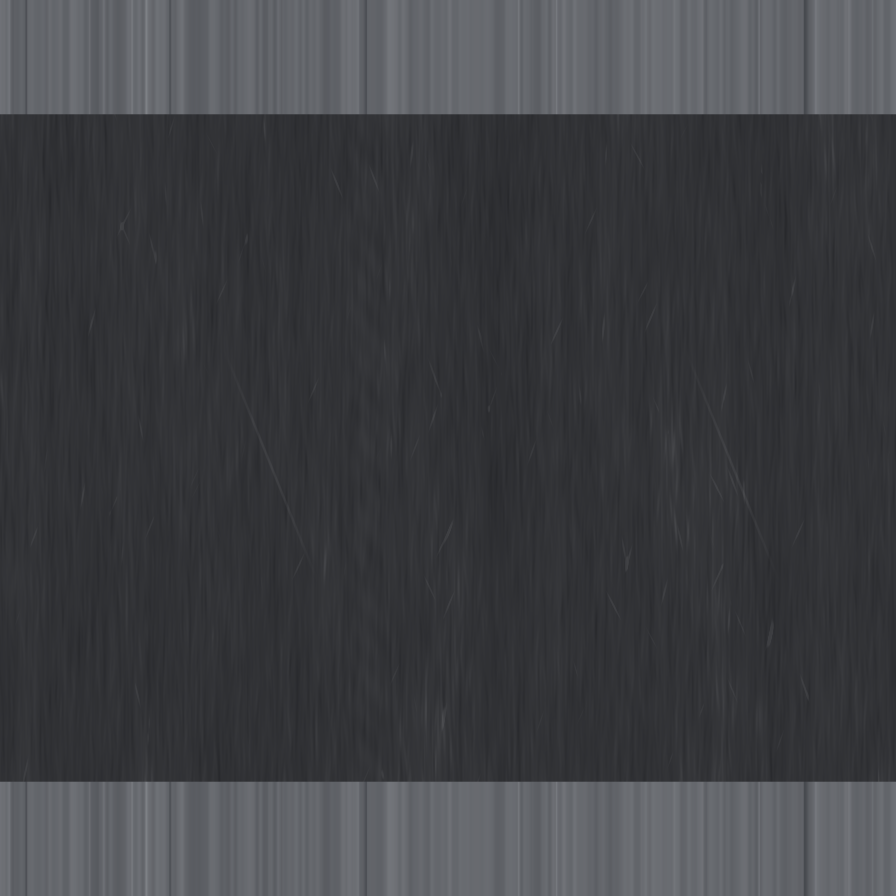
Reproduce this texture procedurally as a WebGL 1 fragment shader.

```glsl
precision highp float;
// Dark fibrous slate panel between two bands of pale vertical stripes, tiling both ways.
uniform vec2 u_resolution;

float hash(vec2 p) {
  vec3 q = fract(vec3(p.xyx) * vec3(0.1031, 0.103, 0.0973));
  q += dot(q, q.yzx + 33.33);
  return fract((q.x + q.y) * q.z);
}

// Wrapping one-dimensional noise: smooth columns from 0 to 1
float columns(float x, float count) {
  float g = x * count;
  float i = floor(g);
  float a = hash(vec2(mod(i, count), count));
  float b = hash(vec2(mod(i + 1.0, count), count));
  return mix(a, b, smoothstep(0.0, 1.0, g - i));
}

// Wrapping cellular noise: one tapered, tilted, signed strand in each cell
float strands(vec2 p, vec2 grid, float width, float tilt) {
  vec2 g = p * grid;
  vec2 base = floor(g);
  float sum = 0.0;
  for (int j = -1; j <= 1; j++) {
    for (int i = -1; i <= 1; i++) {
      vec2 cell = base + vec2(float(i), float(j));
      vec2 id = mod(cell, grid) + grid.yx;
      vec2 center = vec2(hash(id), hash(id + 71.3));
      vec2 d = g - cell - center;
      d.x += tilt * (hash(id + 19.7) - 0.5) * d.y;
      float taper = 1.0 - smoothstep(0.0, 1.0, abs(d.y));
      float body = 1.0 - smoothstep(0.0, width, abs(d.x));
      sum += (hash(id + 43.1) * 2.0 - 1.0) * body * taper;
    }
  }
  return sum;
}

// Thin faint line from a to b, wrapped across the side edges
float scratch(vec2 p, vec2 a, vec2 b) {
  vec2 q = p - a;
  q.x = fract(q.x + 0.5) - 0.5;
  vec2 ab = b - a;
  float t = clamp(dot(q, ab) / dot(ab, ab), 0.0, 1.0);
  return (1.0 - smoothstep(0.0004, 0.0022, length(q - ab * t))) * sin(3.14 * t);
}

vec3 stripedBand(float x) {
  float tone = (columns(x, 17.0) - 0.5) * 0.045
             + (columns(x, 83.0) - 0.5) * 0.05
             + (columns(x, 251.0) - 0.5) * 0.055;
  tone += 0.08 * pow(columns(x, 190.0), 14.0);
  tone -= 0.11 * pow(columns(x, 137.0), 24.0);
  return vec3(0.39, 0.40, 0.42) + tone;
}

vec3 slate(vec2 p) {
  // Fine grain, from short flakes to long fibres
  float flakes = strands(p, vec2(210.0, 32.0), 0.5, 1.3);
  float fibres = strands(p, vec2(150.0, 12.0), 0.4, 0.9);
  float threads = strands(p, vec2(256.0, 18.0), 0.5, 0.7);
  float tone = 0.016 * flakes + 0.014 * fibres + 0.013 * threads;
  tone += 0.012 * (columns(p.x, 120.0) - 0.5);

  // Worn patches where pale flakes gather
  float broad = strands(p, vec2(9.0, 3.0), 0.75, 0.8);
  float ragged = strands(p, vec2(34.0, 8.0), 0.7, 0.9);
  float worn = smoothstep(0.1, 0.9, broad + 0.45 * ragged);
  tone += 0.007 * broad + 0.006 * ragged;
  tone += worn * (0.009 + 0.05 * max(flakes, 0.0) + 0.03 * max(threads, 0.0));

  // Sparse curled chips at steeper angles
  float chips = strands(p, vec2(40.0, 24.0), 0.16, 1.8);
  tone += 0.05 * smoothstep(0.55, 1.0, chips);

  // Cloudy smear down one column
  float smear = exp(-pow((p.x - 0.41) / 0.02, 2.0));
  float cloud = sin(6.2832 * (p.y * 11.0 + sin(6.2832 * p.x * 9.0) * 0.4))
              + sin(6.2832 * (p.y * 23.0 + p.x * 31.0));
  tone += smear * (0.004 + 0.005 * cloud);

  // Two long scratches, half a canvas apart
  for (int k = 0; k < 2; k++) {
    vec2 start = vec2(0.25 + 0.515 * float(k), 0.61);
    tone += 0.045 * scratch(p, start, start + vec2(0.105, -0.26));
  }
  return vec3(0.194, 0.198, 0.211) + tone;
}

void main() {
  vec2 p = gl_FragCoord.xy / u_resolution;
  float soft = 0.6 / u_resolution.y;
  float panel = 1.0 - smoothstep(-soft, soft, abs(p.y - 0.5) - 0.3724);
  gl_FragColor = vec4(mix(stripedBand(p.x), slate(p), panel), 1.0);
}
```
